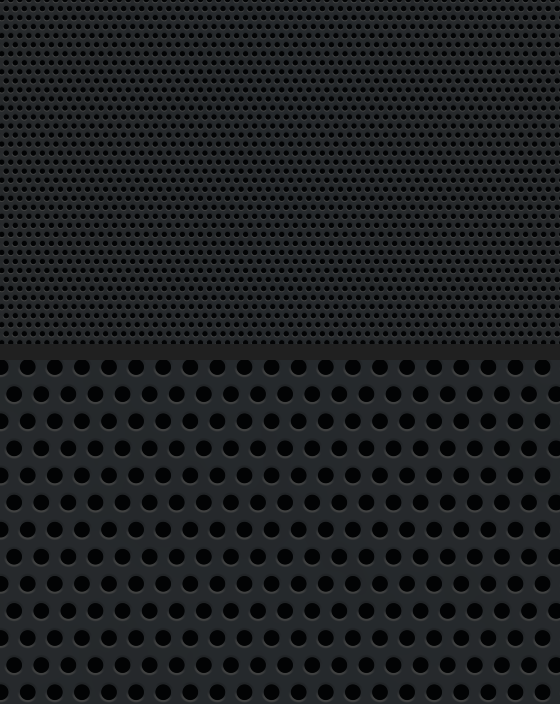
Top, the full canvas; bottom, a detail of the centre.
Give the GLSL for this texture, as a Shadertoy shader.

```glsl
const vec3 PLATE = vec3(0.148, 0.160, 0.170);
const vec3 HOLE = vec3(0.008, 0.013, 0.016);
const vec3 RIM = vec3(0.29, 0.29, 0.285);

// Offset from the nearest hole centre, on staggered rows of unit pitch
vec2 holeOffset(vec2 p) {
    float row = floor(p.y + 0.37);
    float stagger = 0.19 + 0.5 * mod(row, 2.0);
    return vec2(fract(p.x - stagger + 0.5) - 0.5, p.y - 0.13 - row);
}

// Faint uneven sheen from layered sines
float sheen(vec2 p) {
    float sum = 0.0;
    float amplitude = 0.5;
    for (int i = 0; i < 4; i++) {
        sum += amplitude * sin(p.x + 1.7 * sin(p.y)) * sin(p.y + 0.8);
        p = mat2(1.5, 1.1, -1.1, 1.5) * p + 2.3;
        amplitude *= 0.55;
    }
    return sum;
}

void mainImage(out vec4 fragColor, in vec2 fragCoord) {
    vec2 p = fragCoord / iResolution.x * 62.0;
    float pixel = 62.0 / iResolution.x;
    vec2 q = holeOffset(p);
    float dist = length(q) - 0.29;

    // Plate, cooler toward the middle
    float side = abs(p.x / 31.0 - 1.0);
    vec3 color = PLATE + vec3(0.004, 0.0, -0.004) * (side - 0.5);
    color *= 1.0 + 0.025 * sheen(p * 0.35);

    // Lit lower lip and shaded upper lip
    float facing = dot(q / max(length(q), 0.001), normalize(vec2(-0.25, -1.0)));
    float lip = 1.0 - smoothstep(0.02, 0.06 + pixel, abs(dist - 0.02));
    color = mix(color, RIM, 0.75 * lip * smoothstep(0.1, 0.9, facing));
    color *= 1.0 - 0.15 * lip * smoothstep(0.2, 0.9, -facing);

    // Hole
    float hole = 1.0 - smoothstep(-0.6 * pixel, 0.6 * pixel, dist);
    color = mix(color, HOLE, hole);

    fragColor = vec4(color, 1.0);
}
```
